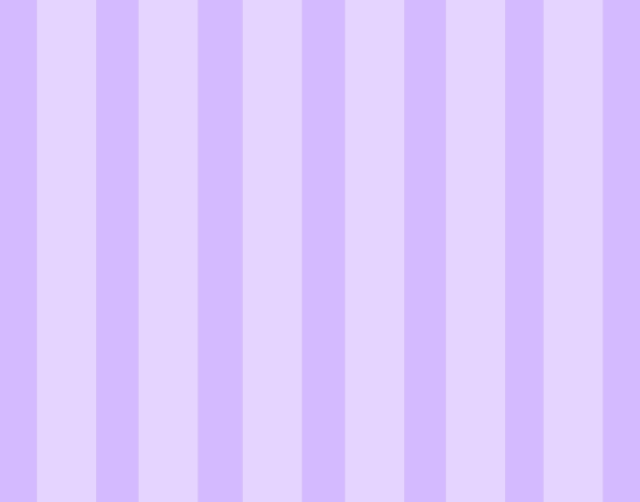
Write a WebGL 2 fragment shader that draws this pattern.

```glsl
#version 300 es
precision highp float;
// Six pale lilac vertical bands of equal width on a violet ground.
// Each band sits on an even pitch plus a small drift, so the gaps vary;
// a signed distance to the nearest band gives the fill and a faint seam.

uniform vec2 u_resolution;
out vec4 fragColor;

// All lengths are fractions of the canvas width.
const int BAND_COUNT = 6;
const float BAND_WIDTH = 0.0938;
const float FIRST_CENTER = 0.1040;
const float BAND_PITCH = 0.1583;
const float SEAM_WIDTH = 0.0018;

// Sideways shift of each band from the even pitch.
const float BAND_DRIFT[BAND_COUNT] =
    float[BAND_COUNT](0.0, 0.0004, 0.0048, 0.0066, 0.0059, 0.0);

const vec3 VIOLET_GROUND = vec3(0.831, 0.729, 1.0);
const vec3 PALE_LILAC = vec3(0.898, 0.831, 1.0);
const vec3 SEAM_TINT = vec3(0.843, 0.749, 0.98);

// Signed distance to the nearest band, negative inside.
float bandDistance(float x) {
    float nearest = 1.0;
    for (int i = 0; i < BAND_COUNT; i++) {
        float center = FIRST_CENTER + float(i) * BAND_PITCH + BAND_DRIFT[i];
        nearest = min(nearest, abs(x - center) - 0.5 * BAND_WIDTH);
    }
    return nearest;
}

// Antialiased coverage of the region where the distance is negative.
float coverage(float distance, float pixel) {
    return clamp(0.5 - distance / pixel, 0.0, 1.0);
}

void main() {
    float x = gl_FragCoord.x / u_resolution.x;
    float pixel = 1.0 / u_resolution.x;
    float d = bandDistance(x);

    // Flat bands over the ground.
    vec3 color = mix(VIOLET_GROUND, PALE_LILAC, coverage(d, pixel));

    // Thin, slightly greyer seam along both sides of every band.
    float seam = coverage(abs(d) - 0.5 * SEAM_WIDTH, pixel);
    color = mix(color, SEAM_TINT, seam);

    fragColor = vec4(color, 1.0);
}
```
